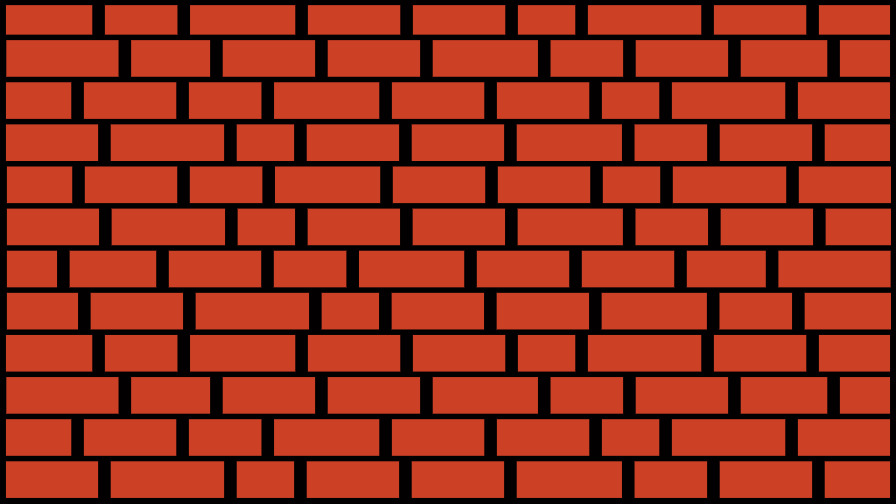
Reproduce this texture procedurally as a Shadertoy shader.

```glsl
// A brick wall with dark mortar: twelve courses of bricks of uneven length.
// Each course lays a run of brick lengths from its own start; odd courses are
// mirrored, and the bond repeats every eight courses. The wall is 768 x 432 units.

// Brick lengths from joint to joint, in wall units
const float commonRun[8] = float[8](90.0, 73.0, 101.0, 90.0, 90.0, 60.0, 108.0, 90.0);
const float variedRun[8] = float[8](85.0, 90.0, 73.0, 101.0, 90.0, 90.0, 78.5, 107.0);

// Distance from x to the nearest upright joint; kind 0, 1 or 2 picks the run
float jointDistance(float x, int kind) {
    float joint = kind == 0 ? -5.5 : kind == 1 ? 53.5 : 66.5;
    float nearest = abs(x - joint);
    for (int i = 0; i < 8; i++) {
        joint += kind == 1 ? variedRun[i] : commonRun[i];
        nearest = min(nearest, abs(x - joint));
    }
    return nearest;
}

void mainImage(out vec4 fragColor, in vec2 fragCoord) {
    vec2 wall = vec2(768.0, 432.0);
    vec2 p = fragCoord / iResolution.xy * wall;
    p.y = wall.y - p.y;                          // courses count down from the top
    float pixel = wall.x / iResolution.x;

    // Course number, and its place in the eight-course bond
    float course = floor((p.y + 4.05) / 36.1);
    int place = int(mod(course, 8.0));
    int kind = min(min(place, 7 - place), 2);

    // The lower half of the bond sits slightly to the right
    float x = p.x - (place > 3 ? 0.8 : 0.0);
    if (place % 2 == 1) x = wall.x - x;

    // Depth inside a brick: upright joints, bed joints, then the outer border
    float depth = jointDistance(x, kind) - 5.4;
    depth = min(depth, 15.7 - abs(p.y - 14.0 - 36.1 * course));
    depth = min(depth, 378.9 - abs(x - 0.5 * wall.x));
    depth = min(depth, min(p.y - 4.4, wall.y - 4.9 - p.y));

    float brick = clamp(0.5 + depth / pixel, 0.0, 1.0);
    vec3 mortarColor = vec3(0.006, 0.0, 0.0);
    vec3 brickColor = vec3(0.80, 0.25, 0.15);
    fragColor = vec4(mix(mortarColor, brickColor, brick), 1.0);
}
```
